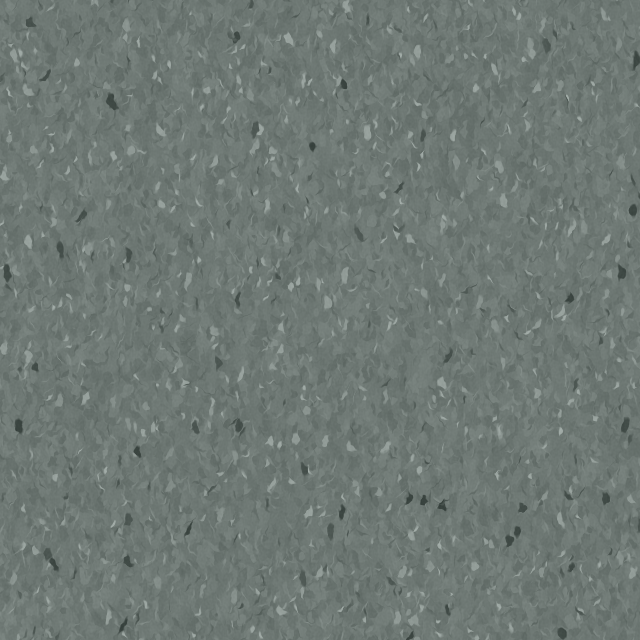
This texture is drawn by a WebGL 1 fragment shader. Its source:

```glsl
precision highp float;
// Grey-green vinyl flooring: pressed, mostly upright flakes with pale and dark chips.
uniform vec2 u_resolution;

const vec3 TINT = vec3(-0.040, 0.0, -0.017); // offset of each channel from the green tone
const float MID_TONE = 0.470;
const float PALE_TONE = 0.625;
const float DARK_TONE = 0.305;

vec2 hash2(vec2 p, float seed) {
  vec3 q = fract((p + seed * vec2(37.0, 91.0)).xyx * vec3(0.1031, 0.1030, 0.0973));
  q += dot(q, q.yzx + 33.33);
  return fract((q.xx + q.yz) * q.zy);
}

float cornerSlope(vec2 cell, vec2 offset, float seed) {
  return dot(hash2(cell, seed) * 2.0 - 1.0, offset);
}

// Gradient noise, about -0.7 to 0.7
float gradientNoise(vec2 p, float seed) {
  vec2 i = floor(p), f = fract(p);
  vec2 u = f * f * f * (f * (f * 6.0 - 15.0) + 10.0);
  vec2 e = vec2(1.0, 0.0);
  float low = mix(cornerSlope(i, f, seed), cornerSlope(i + e, f - e, seed), u.x);
  float high = mix(cornerSlope(i + e.yx, f - e.yx, seed), cornerSlope(i + 1.0, f - 1.0, seed), u.x);
  return mix(low, high, u.y);
}

vec2 rotate(vec2 p, float angle) {
  float c = cos(angle), s = sin(angle);
  return vec2(c * p.x - s * p.y, s * p.x + c * p.y);
}

// Approximate distance to a tapered, slanted and bent flake
float flakeDistance(vec2 p, vec2 halfSize, vec2 shape) {
  float along = p.y / halfSize.y;
  float across = p.x / halfSize.x + shape.x * along * along;
  float taper = abs(across) + (0.35 + 0.3 * shape.y) * abs(along);
  float ends = abs(along + 0.35 * shape.x * across);
  return (max(max(taper, ends), length(vec2(across, along))) - 1.0) * halfSize.x;
}

// Scattered flakes; returns (random tone in -1..1 times cover, cover)
vec2 flakeLayer(vec2 p, vec2 cell, vec2 halfSize, float spread, float chance, float soft, float seed) {
  vec2 home = floor(p / cell);
  vec2 result = vec2(0.0);
  for (int y = -1; y <= 1; y++) {
    for (int x = -1; x <= 1; x++) {
      vec2 id = home + vec2(float(x), float(y));
      vec2 place = hash2(id, seed);
      vec2 pick = hash2(id, seed + 1.0);
      vec2 shape = hash2(id, seed + 2.0) * 2.0 - 1.0;
      vec2 scale = 0.55 + 0.6 * hash2(id, seed + 3.0);
      vec2 q = rotate(p - (id + place) * cell, (shape.x + shape.y) * spread);
      float d = flakeDistance(q, halfSize * scale, shape.yx);
      float cover = (1.0 - smoothstep(-soft, soft, d)) * step(pick.x, chance);
      float tone = pick.y * 2.0 - 1.0 + 0.25 * shape.x * q.x / halfSize.x;
      result = mix(result, vec2(tone, 1.0), cover);
    }
  }
  return result;
}

// Lays flakes over a tone, around a centre tone with a given contrast
float lay(float base, vec2 flakes, float centre, float contrast) {
  return mix(base, centre, flakes.y) + contrast * flakes.x;
}

void main() {
  float side = min(u_resolution.x, u_resolution.y);
  vec2 p = gl_FragCoord.xy / side;
  float soft = max(0.0009, 0.8 / side);

  // Ragged outlines
  vec2 rag = vec2(gradientNoise(p * vec2(150.0, 110.0), 11.0), gradientNoise(p * 130.0, 12.0));
  vec2 w = p + rag * vec2(0.0042, 0.0052);

  // Broad mottling and vertical drift
  float tone = MID_TONE + 0.03 * gradientNoise(p * vec2(60.0, 30.0), 20.0);
  float drift = 0.012 * gradientNoise(p * vec2(11.0, 4.0), 21.0);

  // Overlapping body flakes, large to small
  tone = lay(tone, flakeLayer(w, vec2(0.022, 0.030), vec2(0.011, 0.018), 0.35, 0.95, soft, 30.0), MID_TONE, 0.036);
  tone = lay(tone, flakeLayer(w + 0.37, vec2(0.019, 0.027), vec2(0.008, 0.015), 0.4, 0.85, soft, 40.0), MID_TONE, 0.040);
  tone = lay(tone, flakeLayer(w + 0.71, vec2(0.013, 0.019), vec2(0.0045, 0.009), 0.55, 0.7, soft, 50.0), MID_TONE, 0.048);

  // Thin slivers between the flakes
  tone = lay(tone, flakeLayer(w, vec2(0.013, 0.017), vec2(0.0018, 0.009), 0.7, 0.6, soft, 60.0), MID_TONE + 0.008, 0.075);

  // Sparse pale and dark chips
  tone = lay(tone, flakeLayer(w, vec2(0.024, 0.030), vec2(0.0052, 0.0105), 0.45, 0.13, soft, 70.0), PALE_TONE - 0.03, 0.05);
  tone = lay(tone, flakeLayer(w, vec2(0.016, 0.020), vec2(0.0024, 0.0065), 0.7, 0.13, soft, 80.0), PALE_TONE, 0.05);
  tone = lay(tone, flakeLayer(w, vec2(0.034, 0.040), vec2(0.0056, 0.0125), 0.45, 0.07, soft, 90.0), DARK_TONE, 0.05);
  tone = lay(tone, flakeLayer(w, vec2(0.020, 0.026), vec2(0.0022, 0.0085), 0.6, 0.10, soft, 100.0), DARK_TONE + 0.06, 0.05);

  // Fine surface grain
  float grain = 0.030 * gradientNoise(p * vec2(290.0, 230.0), 110.0);
  gl_FragColor = vec4(tone + drift + grain + TINT, 1.0);
}
```
